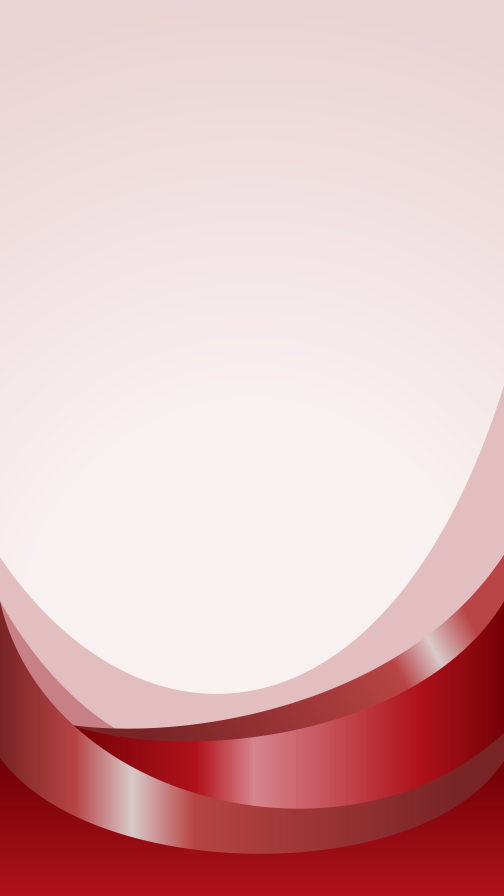
This background is drawn by a Shadertoy shader. Its source:

```glsl
// Glossy red ribbons sweeping under a pale rose backdrop.
// Each edge is a cubic Bezier solved for its height at x; layers are painted
// back to front, and metallic sheen comes from piecewise linear gradients.

const vec3 PALE      = vec3(0.976, 0.944, 0.945);
const vec3 ROSE      = vec3(0.920, 0.825, 0.830);
const vec3 VEIL      = vec3(0.885, 0.745, 0.755);
const vec3 VEIL_DEEP = vec3(0.780, 0.500, 0.515);
const vec3 MAROON    = vec3(0.470, 0.140, 0.145);
const vec3 COPPER    = vec3(0.720, 0.265, 0.270);
const vec3 SILVER    = vec3(0.850, 0.790, 0.795);
const vec3 WINE      = vec3(0.460, 0.005, 0.030);
const vec3 CRIMSON   = vec3(0.690, 0.070, 0.105);
const vec3 BLUSH     = vec3(0.840, 0.520, 0.550);

const vec2  GLOW_CENTER = vec2(0.5, 0.297);  // fractions of the canvas
const vec2  GLOW_RANGE  = vec2(0.247, 0.703); // in canvas heights
const float SHEEN_TILT  = 0.98;
const float SHEEN_LEVEL = 0.271;

float ramp(float a, float b, float x) {
    return clamp((x - a) / (b - a), 0.0, 1.0);
}

float bezier(vec4 c, float t) {
    float s = 1.0 - t;
    return dot(c, vec4(s * s * s, 3.0 * s * s * t, 3.0 * s * t * t, t * t * t));
}

float bezierSlope(vec4 c, float t) {
    float s = 1.0 - t;
    return 3.0 * dot(c.yzw - c.xyz, vec3(s * s, 2.0 * s * t, t * t));
}

// Smooth coverage of the area below the curve with control points (xs, ys).
float below(vec2 p, vec4 xs, vec4 ys) {
    float lo = 0.0, hi = 1.0;
    for (int i = 0; i < 16; i++) {
        float mid = 0.5 * (lo + hi);
        if (bezier(xs, mid) < p.x) lo = mid; else hi = mid;
    }
    float t = 0.5 * (lo + hi);
    vec2 tangent = vec2(bezierSlope(xs, t), bezierSlope(ys, t)) * iResolution.xy;
    float gap = (bezier(ys, t) - p.y) * iResolution.y;
    return clamp(0.5 + gap * abs(tangent.x) / length(tangent), 0.0, 1.0);
}

vec3 backdrop(vec2 p) {
    vec2 d = (p - GLOW_CENTER) * vec2(iResolution.x / iResolution.y, 1.0);
    return mix(PALE, ROSE, ramp(GLOW_RANGE.x, GLOW_RANGE.y, length(d)));
}

vec3 upperRibbon(vec2 p) {
    float s = p.x + SHEEN_TILT * (p.y - SHEEN_LEVEL);
    vec3 c = mix(MAROON, COPPER, ramp(0.20, 0.77, s));
    c = mix(c, SILVER, ramp(0.77, 0.865, s));
    return mix(c, COPPER, ramp(0.865, 0.97, s));
}

vec3 redBand(float x) {
    vec3 c = mix(WINE, CRIMSON, ramp(0.15, 0.39, x));
    c = mix(c, BLUSH, ramp(0.39, 0.505, x));
    c = mix(c, CRIMSON, ramp(0.505, 0.83, x));
    return mix(c, WINE, ramp(0.83, 1.0, x));
}

vec3 lowerRibbon(float x) {
    vec3 c = mix(MAROON, COPPER, ramp(0.0, 0.15, x));
    c = mix(c, SILVER, ramp(0.15, 0.262, x));
    c = mix(c, COPPER, ramp(0.262, 0.385, x));
    return mix(c, MAROON, ramp(0.385, 0.91, x));
}

void mainImage(out vec4 fragColor, in vec2 fragCoord) {
    vec2 p = fragCoord / iResolution.xy;
    vec3 color = backdrop(p);

    // Translucent veils
    color = mix(color, VEIL,
        below(p, vec4(0.0, 0.278, 0.769, 1.0), vec4(0.378, 0.147, 0.154, 0.570)));
    color = mix(color, VEIL_DEEP,
        below(p, vec4(0.0, 0.069, 0.174, 0.301), vec4(0.329, 0.260, 0.193, 0.167)));

    // Upper ribbon and the red band beneath it
    color = mix(color, upperRibbon(p),
        below(p, vec4(0.139, 0.394, 0.815, 1.0), vec4(0.191, 0.171, 0.220, 0.381)));
    color = mix(color, redBand(p.x),
        below(p, vec4(0.139, 0.370, 0.838, 1.0), vec4(0.191, 0.147, 0.177, 0.329)));

    // Lower ribbon and the floor
    color = mix(color, lowerRibbon(p.x),
        below(p, vec4(0.0, 0.093, 0.694, 1.0), vec4(0.329, 0.101, 0.021, 0.182)));
    color = mix(color, mix(CRIMSON, WINE, ramp(0.0, 0.14, p.y)),
        below(p, vec4(0.0, 0.185, 0.838, 1.0), vec4(0.154, 0.014, 0.010, 0.151)));

    fragColor = vec4(color, 1.0);
}
```
